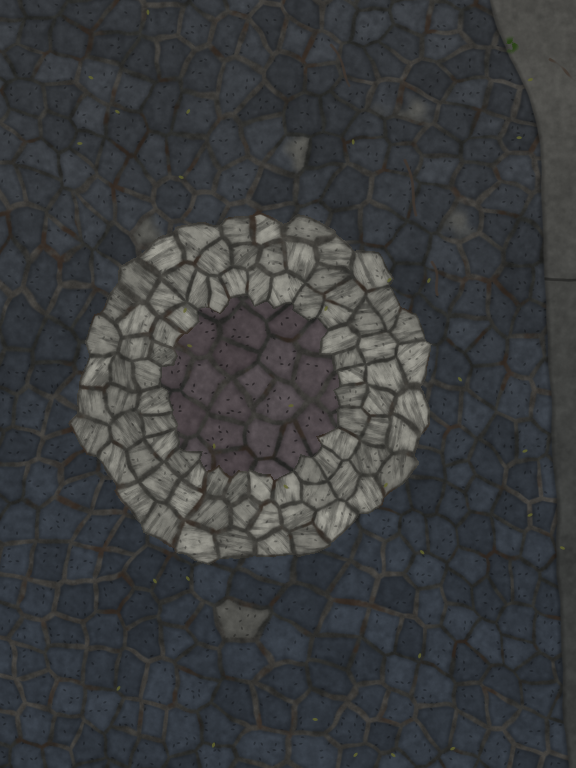
Give the GLSL for this texture, as a Shadertoy shader.

```glsl
// Weathered cobblestones around a pale double-bordered disc with a mauve core.
// Jittered cell grids (straight and polar) give stones and joints; value noise
// adds wear, grit and stains; hashed flecks add pits and fallen leaves.

const float TAU = 6.2831853;
const vec2 DISC = vec2(0.440, 0.661);
const float CORE_R = 0.150, ROW_H = 0.0517, RING_COUNT = 28.0;
const float NO_WRAP = 1024.0;

struct Cell { float edge; vec2 id; vec2 toCentre; };

vec2 hash2(vec2 p) {
    vec3 h = fract(p.xyx * vec3(0.1031, 0.1030, 0.0973));
    h += dot(h, h.yzx + 33.33);
    return fract((h.xx + h.yz) * h.zy);
}

float noise(vec2 p) {
    vec2 i = floor(p), f = fract(p);
    f = f * f * (3.0 - 2.0 * f);
    return mix(mix(hash2(i).x, hash2(i + vec2(1, 0)).x, f.x),
               mix(hash2(i + vec2(0, 1)).x, hash2(i + 1.0).x, f.x), f.y);
}

float fbm(vec2 p) {
    float sum = 0.0, amp = 0.5;
    for (int i = 0; i < 4; i++) {
        sum += amp * noise(p);
        p = mat2(1.6, 1.2, -1.2, 1.6) * p + 7.3;
        amp *= 0.5;
    }
    return sum;
}

mat2 rotation(float a) { return mat2(cos(a), sin(a), -sin(a), cos(a)); }

vec2 cellSite(vec2 id, float wrap, float jitter, float seed) {
    return id + 0.5 + jitter * (hash2(vec2(mod(id.x, wrap), id.y) + seed) - 0.5);
}

// Nearest jittered site, then the distance to the closest shared border.
Cell cobbles(vec2 q, float wrap, float jitter, float seed) {
    vec2 base = floor(q);
    Cell c = Cell(8.0, base, vec2(0));
    float best = 8.0;
    for (int k = 0; k < 9; k++) {
        vec2 id = base + vec2(k % 3 - 1, k / 3 - 1);
        vec2 d = cellSite(id, wrap, jitter, seed) - q;
        if (dot(d, d) < best) { best = dot(d, d); c.id = id; c.toCentre = d; }
    }
    for (int k = 0; k < 25; k++) {
        vec2 id = base + vec2(k % 5 - 2, k / 5 - 2);
        vec2 d = cellSite(id, wrap, jitter, seed) - q;
        vec2 gap = d - c.toCentre;
        if (dot(gap, gap) > 1e-4)
            c.edge = min(c.edge, dot(0.5 * (d + c.toCentre), normalize(gap)));
    }
    c.id.x = mod(c.id.x, wrap);
    return c;
}

// Sparse, softly edged oval spots; density is the share of filled cells.
float flecks(vec2 p, float scale, float radius, float density, float seed) {
    vec2 q = p * scale, id = floor(q), h = hash2(id + seed);
    vec2 d = rotation(h.y * TAU) * (fract(q) - 0.3 - 0.4 * hash2(id + seed + 9.0));
    float soft = scale / iResolution.x;
    float size = length(d * vec2(1.0, 1.8)) - radius;
    return step(h.x, density) * (1.0 - smoothstep(-soft, soft, size));
}

float twig(vec2 p, vec2 a, vec2 b, float px) {
    vec2 d = b - a;
    float t = clamp(dot(p - a, d) / dot(d, d), 0.0, 1.0);
    float bend = 0.004 * sin(t * 5.0);
    return 1.0 - smoothstep(0.0012, 0.0012 + 1.5 * px, length(p - a - t * d - vec2(bend, 0)));
}

void mainImage(out vec4 fragColor, in vec2 fragCoord) {
    vec2 p = fragCoord / iResolution.x;
    float px = 1.0 / iResolution.x;
    vec2 fromDisc = p - DISC;
    float r = length(fromDisc);
    float grain = fbm(p * 95.0), wear = fbm(p * 11.0);
    vec2 ragged = 0.007 * (vec2(noise(p * 40.0), noise(p * 40.0 + 31.0)) - 0.5);

    // The polar grid decides which zone each point belongs to.
    vec2 polar = vec2(atan(fromDisc.y, fromDisc.x) / TAU * RING_COUNT, (r - CORE_R) / ROW_H);
    Cell ring = cobbles(polar + ragged / ROW_H, RING_COUNT, 0.58, 5.0);
    bool inRing = ring.id.y > -0.5 && ring.id.y < 2.5;
    bool inCore = !inRing && r < CORE_R + ROW_H;

    // Field rows lean and drift; core rows run diagonally.
    float scale = inCore ? 15.5 : 16.5;
    mat2 turn = rotation(inCore ? 0.62 : 0.30);
    vec2 drift = inCore ? vec2(0) : 0.09 * vec2(noise(p * 3.0), noise(p * 3.0 + 17.0));
    Cell cell = cobbles(turn * (p + drift + ragged) * scale, NO_WRAP, 0.60, 2.0);
    vec2 centre = p + transpose(turn) * cell.toCentre / scale;
    float edge = cell.edge / scale;
    if (inRing) { cell = ring; edge = ring.edge * ROW_H; }
    vec2 tone = hash2(cell.id + 61.0);

    // Stone colours by zone.
    vec3 stone = mix(vec3(0.185, 0.207, 0.235), vec3(0.205, 0.217, 0.232), smoothstep(0.2, 1.2, p.y));
    float joint = 0.0014 + 0.0042 * wear;
    vec3 mortar = mix(vec3(0.165, 0.168, 0.16), vec3(0.245, 0.238, 0.225), smoothstep(0.3, 0.65, wear));
    if (inRing) {
        vec2 streakUV = rotation(tone.y * TAU) * p * vec2(30.0);
        float streak = fbm(streakUV * vec2(1.0, 5.0));
        stone = vec3(0.465, 0.462, 0.435) * (0.80 + 0.24 * tone.x);
        stone *= 0.80 + 0.38 * smoothstep(0.2, 0.6, streak);
        mortar = mix(mortar, vec3(0.27, 0.265, 0.245), 0.6);
    } else if (inCore) {
        stone = mix(vec3(0.275, 0.245, 0.255), vec3(0.315, 0.29, 0.30), tone.x);
        mortar *= 0.95;
    } else {
        stone *= 0.88 + 0.25 * tone.x;
        vec2 pale[5] = vec2[5](vec2(0.50, 1.095), vec2(0.70, 1.18), vec2(0.417, 0.275),
                               vec2(0.278, 0.96), vec2(0.80, 0.975));
        float nearPale = 1.0;
        for (int i = 0; i < 5; i++) nearPale = min(nearPale, distance(centre, pale[i]));
        stone = mix(stone, vec3(0.31, 0.31, 0.295), 1.0 - smoothstep(0.030, 0.038, nearPale));
    }
    stone *= 0.83 + 0.36 * grain;
    stone *= 1.0 - (inCore ? 0.42 : 0.28) * flecks(p, 85.0, 0.24, 0.22, 13.0);
    stone *= mix(0.86, 1.03, smoothstep(joint, joint + 0.010, edge));

    // Gritty joints with patches of rusty litter.
    mortar *= 0.68 + 0.64 * grain;
    float litter = smoothstep(0.56, 0.75, fbm(p * 24.0 + 50.0));
    mortar = mix(mortar, vec3(0.19, 0.135, 0.10), 0.6 * litter);
    float cover = smoothstep(joint - px, joint + 1.5 * px, edge + 0.002 * (grain - 0.5));
    vec3 col = mix(mortar, stone, cover);

    // Plain slabs along the right side.
    float kerb = 0.985 - 0.045 * p.y - 0.075 * smoothstep(1.08, 1.35, p.y) + 0.012 * (wear - 0.5);
    vec3 slab = mix(vec3(0.225, 0.23, 0.225), vec3(0.29, 0.288, 0.275), smoothstep(0.3, 1.3, p.y));
    slab *= 0.76 + 0.30 * grain + 0.20 * wear;
    slab *= 1.0 - 0.35 * (1.0 - smoothstep(0.001, 0.004, abs(p.y - 0.848 + 0.01 * (wear - 0.5))));
    float onSlab = smoothstep(-px, px, p.x - kerb);
    col = mix(col, slab, onSlab);
    col *= 1.0 - 0.25 * (1.0 - smoothstep(0.0, 0.009, abs(p.x - kerb)));

    // Twigs, leaves and a tuft of moss.
    float twigs = twig(p, vec2(0.703, 1.055), vec2(0.726, 0.96), px);
    twigs = max(twigs, twig(p, vec2(0.575, 1.255), vec2(0.610, 1.185), px));
    twigs = max(twigs, twig(p, vec2(0.750, 0.878), vec2(0.763, 0.822), px));
    twigs = max(twigs, twig(p, vec2(0.955, 1.23), vec2(1.0, 1.195), px));
    col = mix(col, vec3(0.25, 0.21, 0.18), 0.8 * twigs);
    col = mix(col, vec3(0.38, 0.39, 0.18), 0.8 * flecks(p, 17.0, 0.075, 0.06, 41.0));
    float moss = (1.0 - smoothstep(0.006, 0.018, distance(p, vec2(0.887, 1.255)))) * smoothstep(0.35, 0.55, grain);
    col = mix(col, vec3(0.16, 0.25, 0.09), moss);

    fragColor = vec4(col, 1.0);
}
```
